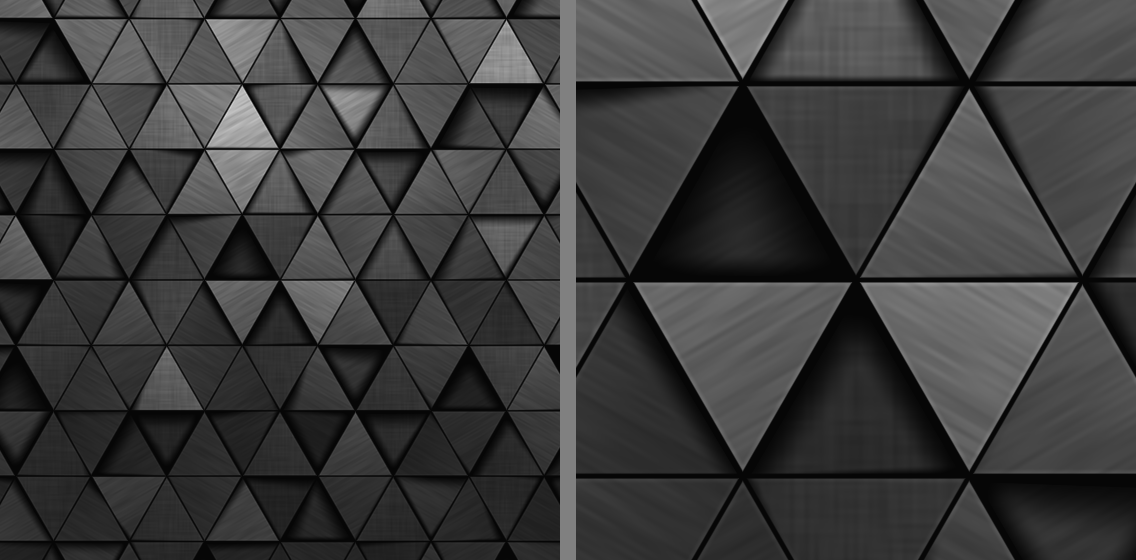
Left: the whole. Right: its middle third, enlarged.
Give the GLSL for this pattern, as a WebGL 2 fragment shader.

```glsl
#version 300 es
precision highp float;

#define SIDE 0.1348          // triangle side, in canvas heights
#define GAP 0.011            // half width of the seams, in sides
#define TILT 0.75            // slope of the tiles
#define DEPTH 1.0            // how far tiles can sink
#define SHADOW_REACH 0.50    // soft shadow width per unit of height
#define WALL_WIDTH 0.07      // visible side wall per unit of height
#define BRUSH 0.26           // contrast of the brushed grain
#define TONE_BOTTOM 0.155
#define TONE_TOP 0.325
#define SEAM_TONE 0.025

uniform vec2 u_resolution;
out vec4 fragColor;

const float ROW = 0.8660254;        // row height of unit triangles
const float INRADIUS = 0.2886751;

float hash(vec2 cell, float seed) {
    uvec2 v = uvec2(ivec2(cell) + 8192);
    uint n = v.x * 1664525u + v.y * 22695477u + uint(seed) * 747796405u;
    n = (n ^ (n >> 16)) * 2246822519u;
    n = (n ^ (n >> 13)) * 3266489917u;
    return float((n ^ (n >> 16)) >> 8) / 16777216.0;
}

float valueNoise(vec2 p, float seed) {
    vec2 i = floor(p), f = fract(p);
    f = f * f * (3.0 - 2.0 * f);
    float low = mix(hash(i, seed), hash(i + vec2(1, 0), seed), f.x);
    float high = mix(hash(i + vec2(0, 1), seed), hash(i + vec2(1, 1), seed), f.x);
    return mix(low, high, f.y);
}

// A tile is (half-side column, row); odd sums point up.
float pointing(vec2 tile) {
    return mod(tile.x + tile.y, 2.0) > 0.5 ? 1.0 : -1.0;
}

vec2 tileCenter(vec2 tile) {
    return vec2(tile.x * 0.5, (tile.y + 0.5) * ROW - pointing(tile) * ROW / 6.0);
}

vec2 slope(vec2 tile) {
    return TILT * (vec2(hash(tile, 1.0), hash(tile, 2.0)) - 0.5);
}

float sink(vec2 tile) {
    return DEPTH * pow(hash(tile, 3.0), 3.5);
}

float heightAt(vec2 tile, vec2 p) {
    return dot(slope(tile), p - tileCenter(tile)) - sink(tile);
}

vec2 findTile(vec2 p) {
    float b = p.y / ROW;
    vec2 skewed = vec2(p.x - 0.5 * b, b);
    vec2 cell = floor(skewed), f = fract(skewed);
    return vec2(2.0 * cell.x + cell.y + (f.x + f.y < 1.0 ? 1.0 : 2.0), cell.y);
}

float streaks(vec2 p, float angle, float seed) {
    float c = cos(angle), s = sin(angle);
    vec2 r = vec2(c * p.x + s * p.y, c * p.y - s * p.x);
    float fine = valueNoise(r * vec2(4.0, 46.0), seed);
    float broad = valueNoise(r * vec2(2.0, 17.0), seed + 1.0);
    return 0.65 * fine + 0.35 * broad - 0.5;
}

// Grain alternates by column: woven, falling, rising.
float grain(vec2 p, vec2 tile) {
    float kind = mod(tile.x, 3.0);
    if (kind < 0.5)
        return 0.7 * (streaks(p, 0.0, 11.0) + streaks(p, 1.5708, 13.0));
    return streaks(p, kind < 1.5 ? -0.52 : 0.52, 15.0);
}

void main() {
    vec2 uv = gl_FragCoord.xy / u_resolution;
    vec2 p = (gl_FragCoord.xy - 0.5 * u_resolution) / (u_resolution.y * SIDE);
    float aa = 1.0 / (u_resolution.y * SIDE);
    vec2 tile = findTile(p);
    float facing = pointing(tile);
    vec2 q = p - tileCenter(tile);

    // Room light, tile tone and grain
    vec2 fromGlow = uv - vec2(0.5, 0.8);
    float tone = mix(TONE_BOTTOM, TONE_TOP, smoothstep(0.0, 1.0, uv.y));
    tone += 0.07 * exp(-14.0 * dot(fromGlow, fromGlow));
    tone *= 0.86 + 0.3 * hash(tile, 4.0) - 0.35 * sink(tile);
    tone *= 1.0 + 0.5 * slope(tile).y + 0.6 * dot(slope(tile), q);
    tone *= 1.0 + 0.55 * pow(hash(tile, 5.0), 7.0);
    tone *= 1.0 + BRUSH * grain(p, tile);

    // Shadows, walls and bevels along the three edges
    float own = heightAt(tile, p);
    float nearest = 1.0, bevel = 0.0;
    for (int i = 0; i < 3; i++) {
        float sideStep = float(i - 1);
        vec2 normal = i == 1 ? vec2(0.0, -facing) : vec2(sideStep * ROW, 0.5 * facing);
        vec2 neighbour = tile + (i == 1 ? vec2(0.0, -facing) : vec2(sideStep, 0.0));
        float d = INRADIUS - dot(q, normal);
        float rise = max(heightAt(neighbour, p) - own, 0.0);
        float exposure = clamp(0.7 + 0.5 * normal.y, 0.25, 1.0);
        float reach = SHADOW_REACH * rise * exposure + 0.012;
        float soft = 1.0 - smoothstep(0.0, reach, d);
        float wall = WALL_WIDTH * rise * exposure;
        tone *= 1.0 - 0.85 * soft * smoothstep(0.0, 0.3, rise);
        tone *= 1.0 - 0.8 * (1.0 - smoothstep(wall - aa, wall + aa, d)) * step(0.02, rise);
        bevel += (1.0 - smoothstep(GAP, GAP + 0.025, d)) * (1.0 - smoothstep(0.0, 0.15, rise));
        nearest = min(nearest, d);
    }
    tone *= 1.0 + 0.22 * min(bevel, 1.0);
    tone = mix(SEAM_TONE, tone, smoothstep(GAP - aa, GAP + aa, nearest));
    fragColor = vec4(vec3(max(tone, SEAM_TONE)), 1.0);
}
```
